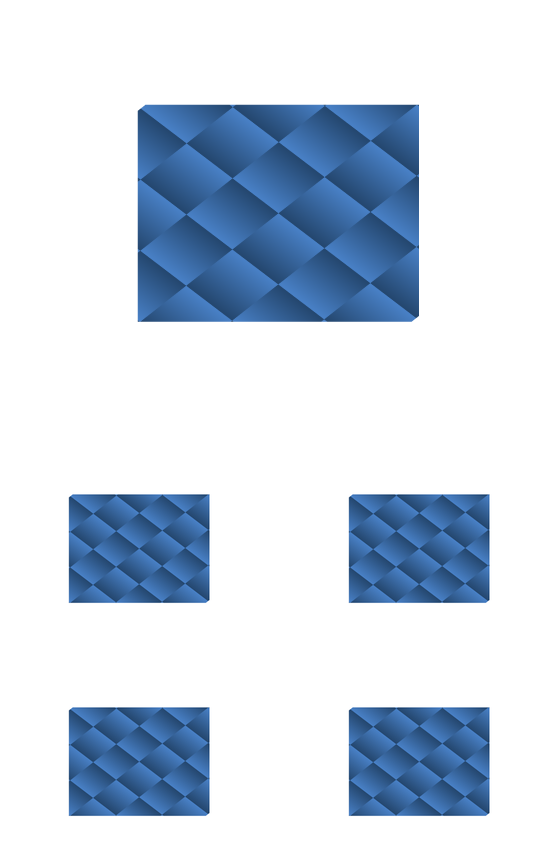
Top, the tile; bottom, the same tile 2 across and 2 down.
Write a Shadertoy shader that draws this pattern.

```glsl
// Quilted panel of shaded blue diamonds, centred on a white ground.

const vec3 GROUND = vec3(1.0);
const vec3 LIGHT_BLUE = vec3(0.285, 0.505, 0.78);
const vec3 DARK_BLUE = vec3(0.14, 0.275, 0.43);

const vec2 PANEL_MIN = vec2(0.246, 0.2445);
const vec2 PANEL_MAX = vec2(0.748, 0.754);

// Lattice: its first corner and the two sides of a diamond.
const vec2 LATTICE_ORIGIN = vec2(0.2513, 0.7453);
const vec2 SIDE_DOWN = vec2(0.082, -0.082);
const vec2 SIDE_UP = vec2(0.0824, 0.085);
const float STRIP_COUNT = 6.0;

const int SAMPLES = 4;

bool insideBox(vec2 p, vec2 low, vec2 high) {
    return all(greaterThanEqual(p, low)) && all(lessThanEqual(p, high));
}

// x counts strips, y runs along a strip.
vec2 toLattice(vec2 p, vec2 origin, vec2 sideX, vec2 sideY) {
    return inverse(mat2(sideX, sideY)) * (p - origin);
}

// Sawtooth ramp whose direction flips on every other strip.
float alternatingRamp(vec2 cell) {
    float ramp = fract(cell.y);
    float odd = mod(floor(cell.x), 2.0);
    return mix(ramp, 1.0 - ramp, odd);
}

vec3 patternColor(vec2 p) {
    vec2 cell = toLattice(p, LATTICE_ORIGIN, SIDE_DOWN, SIDE_UP);
    bool onStrips = cell.x >= 0.0 && cell.x < STRIP_COUNT;
    if (!onStrips || !insideBox(p, PANEL_MIN, PANEL_MAX)) return GROUND;
    return mix(LIGHT_BLUE, DARK_BLUE, alternatingRamp(cell));
}

void mainImage(out vec4 fragColor, in vec2 fragCoord) {
    // Average a grid of samples to smooth every edge.
    vec3 sum = vec3(0.0);
    for (int y = 0; y < SAMPLES; y++) {
        for (int x = 0; x < SAMPLES; x++) {
            vec2 offset = (vec2(x, y) + 0.5) / float(SAMPLES) - 0.5;
            sum += patternColor(fract((fragCoord + offset) / iResolution.xy));
        }
    }
    fragColor = vec4(sum / float(SAMPLES * SAMPLES), 1.0);
}
```
